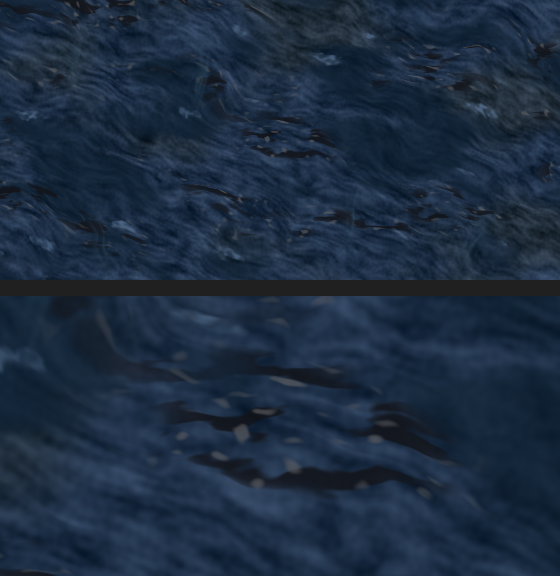
Top, the full canvas; bottom, a detail of the centre.
This texture is drawn by a WebGL 2 fragment shader. Its source:

```glsl
#version 300 es
precision highp float;

uniform vec2 u_resolution;
out vec4 fragColor;

const vec3 WATER = vec3(0.118, 0.188, 0.282);
const vec3 CALM = vec3(0.070, 0.138, 0.212);
const vec3 SILT = vec3(0.130, 0.180, 0.228);
const vec3 RIPPLE_TINT = vec3(0.125, 0.135, 0.160);
const vec3 FOAM = vec3(0.330, 0.430, 0.550);
const vec3 WISP = vec3(0.210, 0.320, 0.410);
const vec3 DEBRIS = vec3(0.070, 0.075, 0.095);
const vec3 GLINT = vec3(0.390, 0.390, 0.400);
const float FLOW_ANGLE = 0.46;
const float BAND_ANGLE = 0.20;
const float WARP = 0.07;
const float FOAM_CELLS = 4.0;
const float FOAM_CHANCE = 0.42;
const float WISP_CELLS = 2.0;
const float WISP_CHANCE = 0.6;

// Integer hash of a lattice cell, two values in 0..1
vec2 hash2(vec2 cell) {
    uvec2 v = uvec2(ivec2(cell)) * uvec2(1597u, 3571u) + uvec2(7919u, 104729u);
    v.x += v.y * 1664525u;
    v.y += v.x * 22695477u;
    v ^= v >> 15u;
    v.x += v.y * 1664525u;
    v.y += v.x * 22695477u;
    v ^= v >> 16u;
    return vec2(v & 65535u) / 65535.0;
}

float cornerDot(vec2 cell, vec2 offset) {
    float angle = 6.28318 * hash2(cell).x;
    return dot(vec2(cos(angle), sin(angle)), offset);
}

float gradientNoise(vec2 p) {
    vec2 i = floor(p), f = p - i;
    vec2 u = f * f * f * (f * (f * 6.0 - 15.0) + 10.0);
    vec2 e = vec2(1.0, 0.0);
    float low = mix(cornerDot(i, f), cornerDot(i + e, f - e), u.x);
    float high = mix(cornerDot(i + e.yx, f - e.yx), cornerDot(i + 1.0, f - 1.0), u.x);
    return mix(low, high, u.y);
}

float fbm(vec2 p) {
    float sum = 0.0, gain = 1.0;
    for (int i = 0; i < 3; i++) {
        sum += gain * gradientNoise(p);
        p = p * 2.03 + 17.3;
        gain *= 0.5;
    }
    return sum;
}

// Coordinates along and across a direction that falls to the right
vec2 alongFlow(vec2 p, float angle) {
    float c = cos(angle), s = sin(angle);
    return vec2(c * p.x - s * p.y, s * p.x + c * p.y);
}

// Scattered foam: x is the foam cover, y the shaded trough below it
vec2 foamPatches(vec2 p, float ragged) {
    vec2 cover = vec2(0.0), home = floor(p * FOAM_CELLS);
    for (int k = 0; k < 9; k++) {
        vec2 cell = home + vec2(k % 3 - 1, k / 3 - 1);
        vec2 place = hash2(cell), kind = hash2(cell + 71.0), shape = hash2(cell + 139.0);
        vec2 size = mix(vec2(0.025, 0.010), vec2(0.075, 0.024), shape.x);
        vec2 d = p - (cell + 0.15 + 0.7 * place) / FOAM_CELLS;
        vec2 local = alongFlow(d, mix(0.0, 0.5, shape.y));
        float present = step(kind.x, FOAM_CHANCE);
        float body = 1.0 - smoothstep(0.35, 1.15, length(local / size) + ragged);
        vec2 below = (local + vec2(-0.02, 0.055)) / (size * vec2(1.8, 1.9));
        float shade = 1.0 - smoothstep(0.3, 1.3, length(below) + 0.4 * ragged);
        cover = max(cover, present * vec2(body * mix(0.5, 1.0, kind.y), shade));
    }
    return cover;
}

// Faint upright plumes of spray
float wispPlumes(vec2 p) {
    float cover = 0.0;
    vec2 home = floor(p * WISP_CELLS);
    for (int k = 0; k < 9; k++) {
        vec2 cell = home + vec2(k % 3 - 1, k / 3 - 1);
        vec2 d = p - (cell + 0.2 + 0.6 * hash2(cell + 211.0)) / WISP_CELLS;
        float body = exp(-dot(d / vec2(0.028, 0.11), d / vec2(0.028, 0.11)));
        cover = max(cover, body * step(hash2(cell + 307.0).x, WISP_CHANCE));
    }
    return cover;
}

void main() {
    vec2 p = gl_FragCoord.xy / u_resolution.y;
    vec2 bend = vec2(fbm(p * 2.6), fbm(p * 2.6 + 31.0));
    vec2 w = p + WARP * bend;
    vec2 q = alongFlow(w, FLOW_ANGLE);
    vec2 band = alongFlow(w, BAND_ANGLE);

    // Broad swell with smooth dark troughs and silty areas
    float calm = smoothstep(0.0, 0.38, fbm(band * vec2(1.9, 4.6) + 5.0));
    float silt = smoothstep(-0.05, 0.4, fbm(p * vec2(1.4, 2.1) + 43.0));
    vec3 color = mix(mix(WATER, SILT, silt), CALM, calm);

    // Slanting ripples, from long folds to fine chop
    float ripple = 0.65 * gradientNoise(band * vec2(5.0, 15.0))
                 + 0.75 * gradientNoise(q * vec2(11.0, 34.0) + 9.0)
                 + 0.60 * gradientNoise(q * vec2(24.0, 66.0) + 23.0)
                 + 0.25 * gradientNoise(p * 85.0);
    float fold = 1.0 - smoothstep(0.0, 0.13, abs(gradientNoise(q * vec2(4.5, 17.0) + 61.0)));
    ripple += 0.22 * fold * smoothstep(-0.1, 0.3, gradientNoise(p * 5.0 + 81.0));
    color += RIPPLE_TINT * ripple * mix(1.0, 0.4, calm);

    // Dark drifting debris in bands, denser at the upper left
    float bias = 0.16 * (p.y - 0.5) - 0.10 * (p.x - 1.0);
    float drift = fbm(band * vec2(1.7, 5.5) + 97.0) + bias;
    float zone = smoothstep(0.10, 0.42, drift);
    float clump = smoothstep(0.02, 0.28, fbm(band * vec2(9.0, 30.0) + 13.0));
    color = mix(color, DEBRIS, 0.85 * zone * clump);

    // Small pale glints on rough water
    float spark = gradientNoise(q * vec2(27.0, 60.0) + 151.0);
    float rough = smoothstep(-0.05, 0.35, drift) * (1.0 - 0.7 * calm);
    color = mix(color, GLINT, 0.62 * rough * smoothstep(0.22, 0.52, spark));

    // Spray plumes and lacy foam
    float strands = 1.0 - smoothstep(0.0, 0.3, abs(gradientNoise(w * vec2(34.0, 10.0))));
    color = mix(color, WISP, 0.42 * wispPlumes(w) * (0.25 + 0.75 * strands));
    float ragged = 0.9 * fbm(q * vec2(17.0, 34.0) + 191.0);
    vec2 foam = foamPatches(p + 0.02 * bend, ragged);
    float lace = smoothstep(-0.3, 0.35, gradientNoise(q * vec2(38.0, 62.0) + 7.0));
    color = mix(color, CALM, 0.6 * foam.y * (1.0 - foam.x));
    color = mix(color, FOAM, foam.x * mix(0.3, 0.92, lace));

    fragColor = vec4(clamp(color, 0.0, 1.0), 1.0);
}
```
